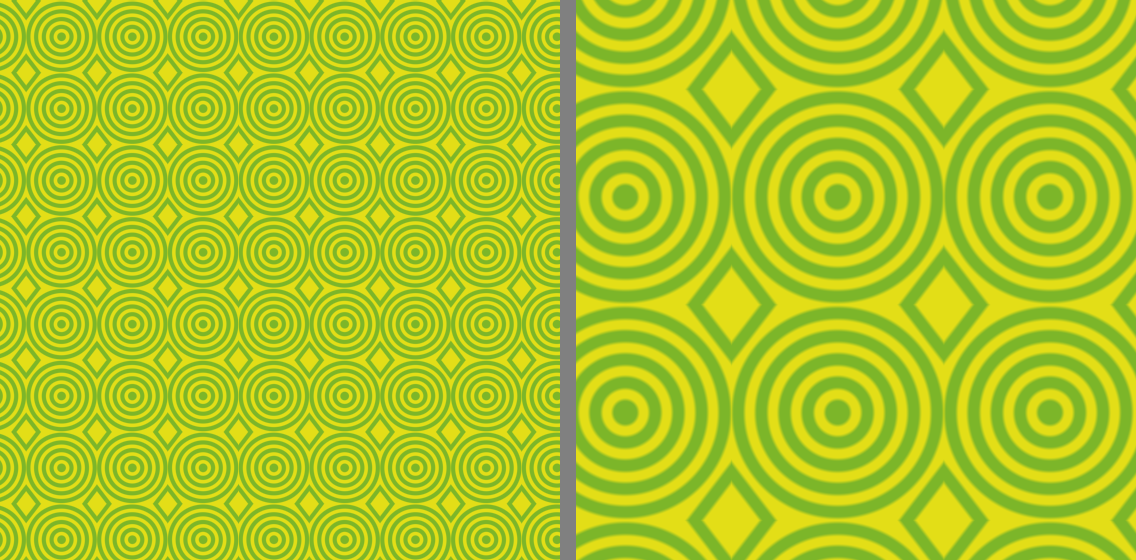
Left, the full canvas; right, a detail of the centre.
Write a WebGL 2 fragment shader that draws this pattern.

```glsl
#version 300 es
precision highp float;
// Lime and yellow grid of target circles with hollow diamonds in the gaps.
// The plane is folded into cells; rings and diamonds are distance functions
// joined into one green shape over a flat yellow ground.

#define PITCH vec2(0.1264, 0.1283)          // cell size
#define FIRST_CENTRE vec2(0.1099, 0.0362)   // one circle centre
#define RING_COUNT 5                        // centre dot included
#define DOT_RADIUS 0.0077
#define RING_STEP 0.0138
#define LINE_WIDTH 0.0074
#define DIAMOND_HALF vec2(0.0266, 0.0347)   // outer half width and height
#define EDGE_SOFTNESS 0.0014
#define YELLOW vec3(0.89, 0.87, 0.09)
#define GREEN vec3(0.485, 0.712, 0.16)

uniform vec2 u_resolution;
out vec4 fragColor;

// Offset from the nearest point of the grid that passes through origin
vec2 foldToCell(vec2 p, vec2 origin) {
    return (fract((p - origin) / PITCH + 0.5) - 0.5) * PITCH;
}

// Solid dot surrounded by evenly spaced rings
float targetDistance(vec2 p) {
    float radius = length(p);
    float nearest = radius - DOT_RADIUS;
    for (int i = 1; i < RING_COUNT; i++) {
        float outer = DOT_RADIUS + float(i) * RING_STEP;
        float inner = outer - LINE_WIDTH;
        nearest = min(nearest, max(radius - outer, inner - radius));
    }
    return nearest;
}

// Diamond outline, with the stroke lying inside its outer edge
float diamondDistance(vec2 p) {
    vec2 h = DIAMOND_HALF;
    float solid = (dot(abs(p), 1.0 / h) - 1.0) * h.x * h.y / length(h);
    return max(solid, -solid - LINE_WIDTH);
}

void main() {
    float canvasSize = min(u_resolution.x, u_resolution.y);
    vec2 p = gl_FragCoord.xy / canvasSize;

    // Circles sit at cell centres, diamonds at cell corners
    float rings = targetDistance(foldToCell(p, FIRST_CENTRE));
    float diamonds = diamondDistance(foldToCell(p, FIRST_CENTRE + 0.5 * PITCH));

    // Soft edge, never narrower than a pixel
    float edge = max(EDGE_SOFTNESS, 0.6 / canvasSize);
    float ink = 1.0 - smoothstep(-edge, edge, min(rings, diamonds));

    fragColor = vec4(mix(YELLOW, GREEN, ink), 1.0);
}
```
